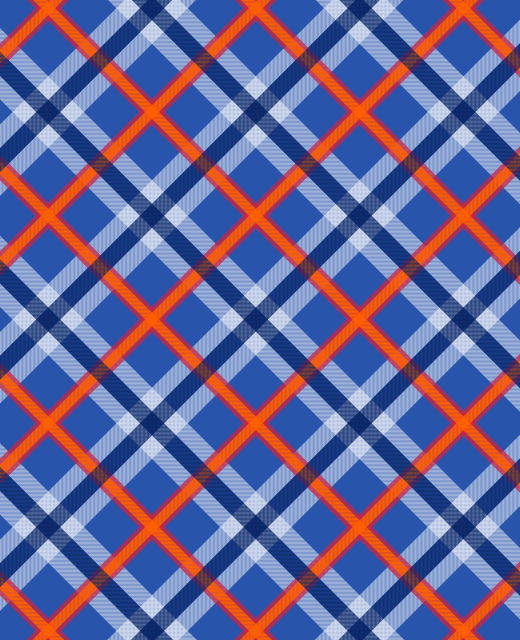
Write a WebGL 1 fragment shader that draws this pattern.

```glsl
precision mediump float;
// Diagonal tartan: pale and navy bands crossed by red-edged orange lines on blue.

uniform vec2 u_resolution;

#define REPEAT 0.3243               // repeat size, in canvas heights
#define ORIGIN vec2(0.3997, 0.0143) // one orange crossing, in canvas heights
#define PALE_HALF 0.172             // half widths, in repeats
#define NAVY_HALF 0.058
#define RED_HALF 0.062
#define ORANGE_HALF 0.033
#define TWILL_LINES 52.0            // hatch lines per repeat
#define TWILL_DEPTH 0.17            // hatch contrast

const vec3 BLUE = vec3(0.16, 0.33, 0.675);
const vec3 PALE = vec3(1.0);
const vec3 RED = vec3(0.80, 0.14, 0.25);
const vec3 ORANGE = vec3(1.0, 0.38, 0.0);
const vec3 NAVY = vec3(0.03, 0.13, 0.37);

// Coverage of a band in both diagonal directions at once.
vec2 band(vec2 dist, float halfWidth, float soft) {
  return 1.0 - smoothstep(halfWidth - soft, halfWidth + soft, dist);
}

// Lays both directions of a translucent band over the cloth.
vec3 weave(vec3 cloth, vec3 thread, vec2 cover) {
  cloth = mix(cloth, thread, clamp(cover.x, 0.0, 1.0));
  return mix(cloth, thread, clamp(cover.y, 0.0, 1.0));
}

void main() {
  vec2 p = (gl_FragCoord.xy / u_resolution.y - ORIGIN) / REPEAT;
  float soft = 0.9 / (REPEAT * u_resolution.y);

  // Distance to the nearest orange axis and to the nearest navy axis.
  vec2 diagonal = vec2(p.x + p.y, p.x - p.y);
  vec2 toOrange = abs(fract(diagonal + 0.5) - 0.5);
  vec2 toNavy = 0.5 - toOrange;

  // Falling bands are hatched across, rising bands are hatched upright.
  vec2 hatch = cos(6.28318 * TWILL_LINES * p.yx);
  vec2 twill = 1.0 + TWILL_DEPTH * hatch;

  vec2 navy = band(toNavy, NAVY_HALF, soft);
  vec2 pale = band(toNavy, PALE_HALF, soft) * (1.0 - navy);
  vec2 red = band(toOrange, RED_HALF, soft);
  vec2 orange = band(toOrange, ORANGE_HALF, soft);

  // Layers from the ground up.
  vec3 cloth = weave(BLUE, PALE, 0.47 * pale * twill);
  cloth = weave(cloth, RED, 0.74 * red * (1.0 + 0.4 * TWILL_DEPTH * hatch));
  cloth = weave(cloth, ORANGE, 0.82 * orange * twill);
  cloth = weave(cloth, NAVY, 0.60 * navy * twill);

  gl_FragColor = vec4(cloth, 1.0);
}
```
